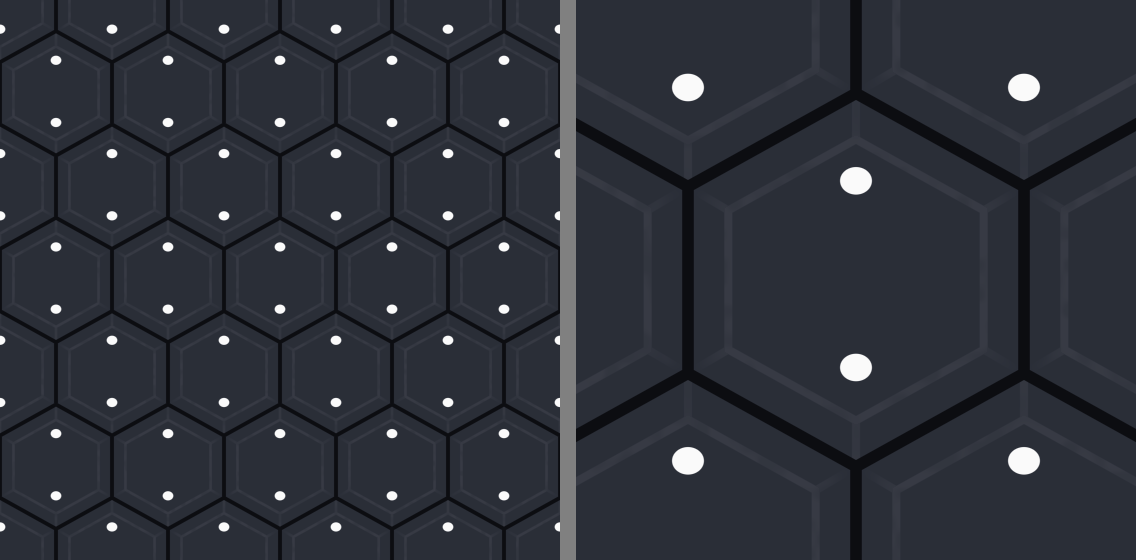
Left, the full canvas; right, a detail of the centre.
A Shadertoy shader for this pattern:

```glsl
#define COLUMNS 5.0
#define ROW_PAIRS 3.0
#define GROOVE_WIDTH 0.0345
#define BEVEL_INSET 0.12
#define BEVEL_WIDTH 0.024
#define STUD_RADII vec2(0.0475, 0.0410)
#define STUD_LIFT 0.0174
#define WEAR 0.35
#define PLATE_COLOR vec3(0.163, 0.179, 0.216)
#define BEVEL_COLOR vec3(0.215, 0.227, 0.265)
#define GROOVE_COLOR vec3(0.047, 0.050, 0.067)
#define STUD_COLOR vec3(0.98)

// Lengths are in tile widths; the hexagons are slightly flattened
const vec2 PERIOD = vec2(1.0, COLUMNS / ROW_PAIRS);
const float TIP = PERIOD.y / 3.0;

float hash(vec2 p) {
    vec3 q = fract(vec3(p.xyx) * 0.1031);
    q += dot(q, q.yzx + 33.33);
    return fract((q.x + q.y) * q.z);
}

// Value noise that wraps after a whole number of cells
float wrapNoise(vec2 p, float period) {
    vec2 i = floor(p), f = fract(p);
    f = f * f * (3.0 - 2.0 * f);
    vec2 a = mod(i, period), b = mod(i + 1.0, period);
    return mix(mix(hash(a), hash(vec2(b.x, a.y)), f.x),
               mix(hash(vec2(a.x, b.y)), hash(b), f.x), f.y);
}

// Distance from inside a tile to its nearest side
float sideDistance(vec2 p) {
    p = abs(p);
    float slant = (TIP - p.y - p.x * TIP) / length(vec2(1.0, TIP));
    return min(0.5 - p.x, slant);
}

float segmentDistance(vec2 p, vec2 a, vec2 b) {
    vec2 d = b - a;
    return length(p - a - d * clamp(dot(p - a, d) / dot(d, d), 0.0, 1.0));
}

vec2 nearestTile(vec2 p) {
    vec2 a = mod(p + 0.5 * PERIOD, PERIOD) - 0.5 * PERIOD;
    vec2 b = mod(p, PERIOD) - 0.5 * PERIOD;
    return sideDistance(a) > sideDistance(b) ? a : b;
}

float stroke(float dist, float width, float blur) {
    return 1.0 - smoothstep(-blur, blur, dist - 0.5 * width);
}

void mainImage(out vec4 fragColor, in vec2 fragCoord) {
    vec2 uv = fragCoord / iResolution.xy;
    float pixel = COLUMNS / min(iResolution.x, iResolution.y);
    vec2 p = nearestTile(uv * COLUMNS);
    vec2 q = abs(p);
    float side = sideDistance(p);

    // Inset bevel outline and short mitres towards the corners
    float innerTip = TIP - BEVEL_INSET * length(vec2(1.0, TIP));
    float innerX = 0.5 - BEVEL_INSET;
    vec2 innerCorner = vec2(innerX, innerTip - innerX * TIP);
    float bevel = stroke(abs(side - BEVEL_INSET), BEVEL_WIDTH, 0.8 * pixel);
    float tipMitre = segmentDistance(q, vec2(0.0, innerTip), vec2(0.0, TIP));
    float cornerMitre = segmentDistance(q, innerCorner, vec2(0.5, 0.5 * TIP));
    float fade = smoothstep(0.0, BEVEL_INSET, side);
    float mitre = max(0.75 * stroke(tipMitre, BEVEL_WIDTH, 0.8 * pixel),
                      0.7 * fade * stroke(cornerMitre, BEVEL_WIDTH, 0.8 * pixel));

    // Faint breaks along the bevel
    float grain = wrapNoise(uv * 110.0, 110.0);
    float wear = 1.0 - WEAR * smoothstep(0.35, 0.85, grain);
    vec3 color = mix(PLATE_COLOR, BEVEL_COLOR, max(bevel, mitre) * wear);

    // Dark grooves between tiles
    color = mix(color, GROOVE_COLOR, stroke(side, GROOVE_WIDTH, 0.7 * pixel));

    // Pair of oval studs, set a little above the tile centre
    vec2 stud = vec2(p.x, abs(p.y - STUD_LIFT) - 0.5 * TIP);
    float studDistance = (length(stud / STUD_RADII) - 1.0) * STUD_RADII.y;
    color = mix(color, STUD_COLOR, stroke(studDistance, 0.0, 0.7 * pixel));

    fragColor = vec4(color, 1.0);
}
```
